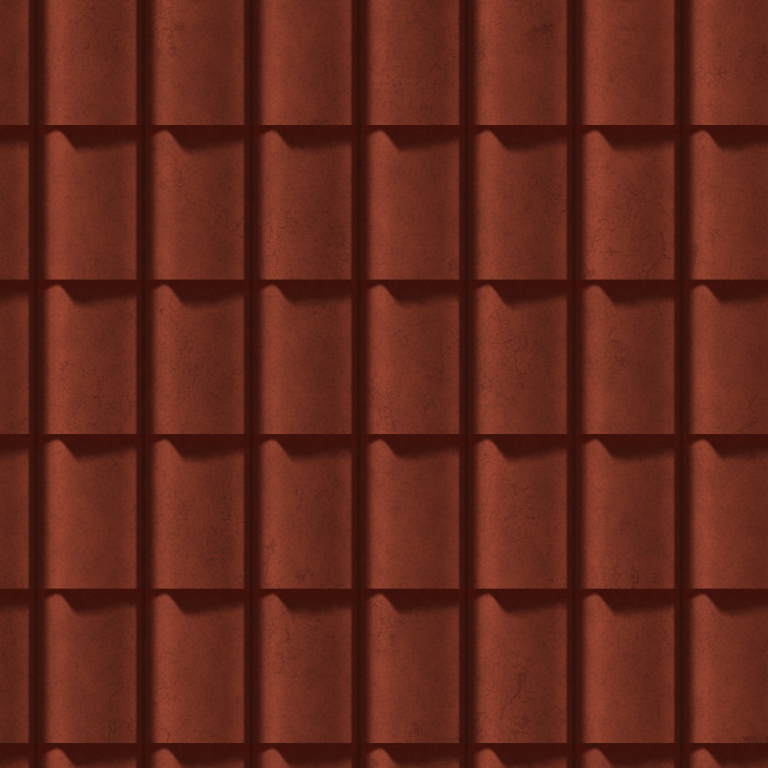
This texture is drawn by a WebGL 1 fragment shader. Its source:

```glsl
precision highp float;

uniform vec2 u_resolution;

vec2 hash2(vec2 p) {
  vec3 q = fract(p.xyx * vec3(0.1031, 0.1030, 0.0973));
  q += dot(q, q.yzx + 33.33);
  return fract((q.xx + q.yz) * q.zy);
}

// Distances to the nearest and second nearest feature point
vec2 cellular(vec2 p) {
  vec2 cell = floor(p);
  vec2 nearest = vec2(8.0);
  for (int j = -1; j <= 1; j++) {
    for (int i = -1; i <= 1; i++) {
      vec2 c = cell + vec2(float(i), float(j));
      float d = length(c + hash2(c) - p);
      nearest = d < nearest.x ? vec2(d, nearest.x) : vec2(nearest.x, min(nearest.y, d));
    }
  }
  return nearest;
}

// Layered, rotated sines, roughly -1 to 1
float waves(vec2 p) {
  float sum = 0.0;
  float amp = 0.5;
  for (int i = 0; i < 5; i++) {
    sum += amp * sin(p.x + 1.3 * sin(p.y)) * cos(p.y + 0.7 * sin(p.x));
    p = mat2(1.5, 1.1, -1.1, 1.5) * p + 2.7;
    amp *= 0.58;
  }
  return sum;
}

// Clay colour across the tile: rounded crest, then a shallow trough
vec3 clayProfile(float u) {
  vec3 clay = mix(vec3(0.475, 0.205, 0.145), vec3(0.375, 0.155, 0.105), smoothstep(0.28, 0.76, u));
  clay = mix(clay, vec3(0.44, 0.185, 0.13), smoothstep(0.76, 0.92, u));
  float crest = exp(-pow((u - 0.215) / 0.085, 2.0));
  return mix(clay, vec3(0.56, 0.25, 0.178), crest * 0.85);
}

// Depth of the shadow cast by the row above
float shadowDepth(float u) {
  return 0.035 + 0.3 * max(0.18 - u, 0.0)
    + 0.125 * smoothstep(0.2, 0.4, u) - 0.045 * smoothstep(0.45, 0.92, u);
}

void main() {
  vec2 uv = gl_FragCoord.xy / u_resolution;
  vec2 grid = vec2(uv.x - 0.0469, 1.0 - uv.y - 0.1634) / vec2(0.1401, 0.2012);
  vec2 pixel = 1.0 / (u_resolution * vec2(0.1401, 0.2012));
  vec2 id = floor(grid);
  vec2 tile = fract(grid);
  vec2 tone = hash2(id + 17.0);

  // Weathering: mottling, broken veins and fine grain
  float mottle = waves(uv * 32.0 + 3.0);
  float rough = waves(uv.yx * 115.0);
  vec2 warped = uv * vec2(21.0, 27.0) + vec2(mottle, rough) * 0.55 + rough * 0.25;
  vec2 veinCell = cellular(warped + 40.0);
  float vein = 1.0 - smoothstep(0.0, 0.09, veinCell.y - veinCell.x);
  vein *= smoothstep(-0.1, 0.6, waves(uv * 14.0 + 9.0) + 0.25 * tone.y);
  float grain = cellular(uv * 210.0).x - 0.45;

  // Lit clay with slight differences between tiles
  vec3 clay = clayProfile(tile.x) * (0.965 + 0.07 * tone.x);
  clay *= 1.0 + 0.06 * mottle + 0.045 * rough - 0.13 * grain - 0.15 * vein;

  // Recessed side joint with a thin dark seam
  float side = smoothstep(0.045, 0.15, tile.x);
  side *= 1.0 - smoothstep(0.915, 0.94 + pixel.x, tile.x);
  float seamDistance = min(tile.x, 1.0 - tile.x);
  float seam = 1.0 - smoothstep(0.008, 0.02 + pixel.x, seamDistance);

  // Scalloped overlap shadow, softer away from the crest
  float blur = mix(0.018, 0.05, smoothstep(0.22, 0.5, tile.x));
  float depth = shadowDepth(tile.x) + 0.02 * (mottle + rough) * smoothstep(0.25, 0.5, tile.x);
  float lit = smoothstep(depth - blur, depth + blur, tile.y);
  lit *= 1.0 - smoothstep(1.0 - pixel.y, 1.0, tile.y);

  vec3 shade = mix(vec3(0.25, 0.065, 0.04), vec3(0.235, 0.08, 0.052), smoothstep(0.0, 0.14, tile.y));
  shade *= 1.0 + 0.06 * rough - 0.12 * grain;
  shade *= 1.0 - 0.16 * seam;

  gl_FragColor = vec4(mix(shade, clay, side * lit), 1.0);
}
```
